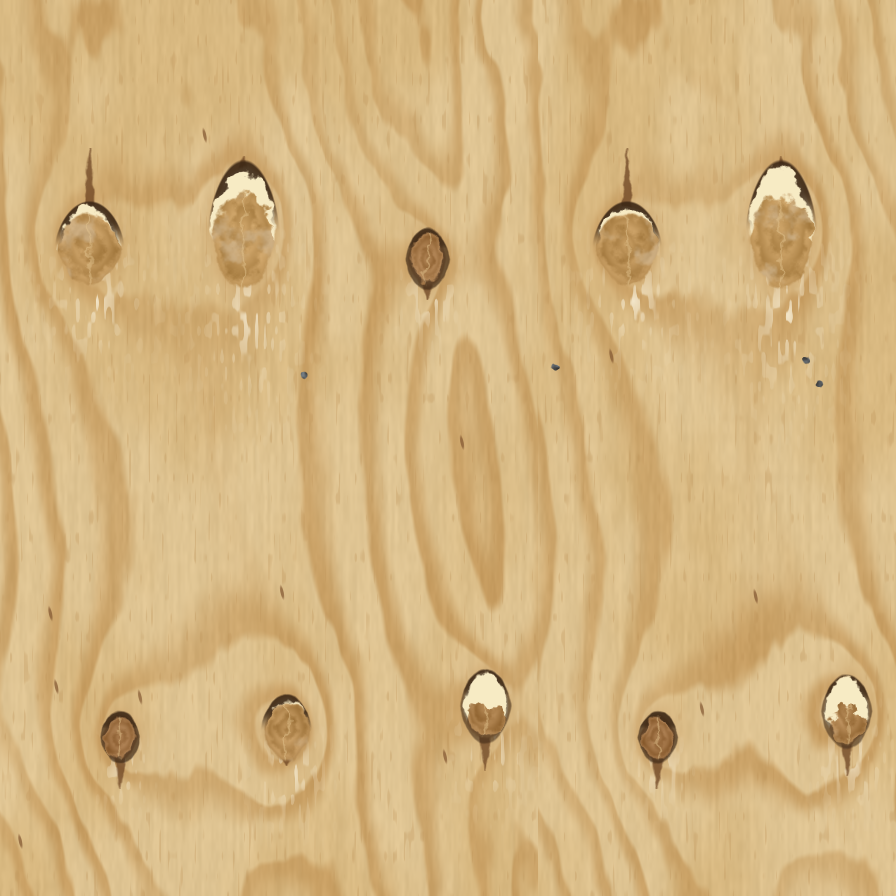
This texture is drawn by a Shadertoy shader. Its source:

```glsl
// Pine plywood face: growth rings are contour lines of a height field that folds
// around a vertical axis and rises at each knot. A panel of six knots repeats
// every 0.6 of the width; knots get putty, bark rims, split tails and resin flakes.

const float PANEL = 0.6;

// Knot centre (xy) and radii (zw) inside one panel
const vec4 KNOTS[6] = vec4[6](
    vec4(0.100, 0.727, 0.036, 0.045), vec4(0.272, 0.746, 0.037, 0.070),
    vec4(0.477, 0.711, 0.022, 0.031), vec4(0.134, 0.177, 0.020, 0.026),
    vec4(0.320, 0.186, 0.026, 0.036), vec4(0.542, 0.212, 0.026, 0.038));

// Putty amount, signed tail length, darkness of the heartwood
const vec3 STYLES[6] = vec3[6](
    vec3(0.24, 0.07, 0.25), vec3(0.50, 0.02, 0.20), vec3(0.0, -0.02, 0.8),
    vec3(0.0, -0.035, 0.9), vec3(0.20, -0.01, 0.35), vec3(0.95, -0.04, 0.6));

const vec2 NAILS[4] = vec2[4](
    vec2(0.340, 0.581), vec2(0.620, 0.590), vec2(0.899, 0.598), vec2(0.915, 0.572));

float hash(vec2 p) {
    vec3 q = fract(p.xyx * 0.1031);
    q += dot(q, q.yzx + 33.33);
    return fract((q.x + q.y) * q.z);
}

float noise(vec2 p) {
    vec2 i = floor(p), f = fract(p);
    f = f * f * (3.0 - 2.0 * f);
    return mix(mix(hash(i), hash(i + vec2(1, 0)), f.x),
               mix(hash(i + vec2(0, 1)), hash(i + vec2(1, 1)), f.x), f.y);
}

float fbm(vec2 p) {
    float sum = 0.0, amp = 0.5;
    for (int i = 0; i < 4; i++) {
        sum += amp * noise(p);
        p = p * 2.03 + 17.1;
        amp *= 0.5;
    }
    return sum;
}

float wrapX(float x) { return mod(x + 0.5 * PANEL, PANEL) - 0.5 * PANEL; }

// Offset from knot i; the fifth knot becomes a filled one in the second panel
vec2 knotOffset(int i, vec2 p, out vec4 knot, out vec3 style) {
    knot = KNOTS[i];
    style = STYLES[i];
    if (i == 4 && p.x > 0.62) {
        knot = vec4(0.345, 0.206, KNOTS[5].zw);
        style = STYLES[5];
    }
    return vec2(wrapX(p.x - knot.x), p.y - knot.y);
}

float ringHeight(vec2 p) {
    float axis = 0.535 - 0.12 * (p.y - 0.45);
    float fold = sin(3.14159 * wrapX(p.x - axis) / PANEL);
    float h = 0.19 * sqrt(fold * fold + 0.004);
    for (int i = 0; i < 6; i++) {
        vec4 knot; vec3 style;
        vec2 q = knotOffset(i, p, knot, style);
        h += 0.11 * exp(-length(q * vec2(1.0, 0.8)) / 0.055);
    }
    // Rings wander more towards the top and bottom
    float wander = 0.03 + 0.09 * smoothstep(0.15, 0.5, abs(p.y - 0.46));
    vec2 cell = vec2(mod(p.x, PANEL), p.y);
    h += wander * (fbm(vec2(wrapX(cell.x - 0.3) * 8.0, p.y * 4.0)) - 0.5);
    return h + 0.004 * (noise(p * vec2(110, 22)) - 0.5);
}

void drawKnot(inout vec3 col, int i, vec2 p) {
    vec4 knot; vec3 style;
    vec2 q = knotOffset(i, p, knot, style);
    vec2 n = q / knot.zw;
    if (length(n) > 5.0) return;
    float rough = fbm(p * 75.0) - 0.47;
    float e = length(n * vec2(1.0 + 0.15 * abs(n.y), 1.0)) + 0.22 * rough;
    float d = (e - 1.0) * knot.z;

    // Stained halo and pale resin flakes below
    col = mix(col, vec3(0.79, 0.62, 0.39), 0.5 * exp(-max(d, 0.0) / 0.010));
    float flakes = smoothstep(0.62, 0.78, noise(p * vec2(230, 65)))
                 * exp(-1.3 * length(n + vec2(-0.2, 1.4)));
    col = mix(col, vec3(0.95, 0.90, 0.79), flakes);

    // Split tail
    float t = (abs(q.y) - 0.85 * knot.w) / abs(style.y);
    float tail = 1.0 - smoothstep(-0.001, 0.002, abs(q.x + 0.006 * rough) - 0.006 * (1.0 - t));
    tail *= step(0.0, t) * step(t, 1.0) * step(0.0, q.y * style.y);
    col = mix(col, vec3(0.42, 0.26, 0.13), 0.75 * tail);

    // Heartwood with mottling, cloudy resin and a hairline crack
    vec3 heart = mix(vec3(0.77, 0.61, 0.36), vec3(0.60, 0.42, 0.25), style.z);
    heart += 0.20 * rough + 0.03 * sin(e * 16.0 + 5.0 * rough);
    float cloud = smoothstep(0.5, 0.72, fbm(p * 42.0 + 9.0)) * (1.0 - style.z);
    heart = mix(heart, vec3(0.84, 0.76, 0.64), 0.65 * cloud);
    heart = mix(heart, vec3(0.88, 0.76, 0.55), 0.5 * (1.0 - smoothstep(0.0, 0.002, abs(q.x + 0.02 * rough))));
    float fill = length(n + vec2(0.25 * rough, style.x)) + 0.9 * rough * style.x;
    float putty = smoothstep(0.98, 1.06, fill) * step(0.01, style.x);
    heart = mix(heart, vec3(0.97, 0.92, 0.77), putty);
    col = mix(col, heart, 1.0 - smoothstep(-0.002, 0.001, d));

    // Ragged bark rim, heaviest on top
    float cover = max(smoothstep(-0.1, 0.6, n.y), 0.75 * smoothstep(0.3, 0.7, style.z));
    float rim = 1.0 - smoothstep(0.0012, 0.0036, abs(d) - 0.008 * rough);
    col = mix(col, vec3(0.23, 0.15, 0.08), 0.9 * rim * cover);
}

void mainImage(out vec4 fragColor, in vec2 fragCoord) {
    vec2 p = fragCoord / iResolution.xy;

    // Pale earlywood, darker latewood bands with one sharp side
    vec3 col = mix(vec3(0.845, 0.72, 0.50), vec3(0.875, 0.77, 0.575), smoothstep(0.3, 0.65, fbm(p * vec2(9, 5))));
    float f = fract(ringHeight(p) / 0.045);
    float band = smoothstep(0.40, 0.80, f) * (1.0 - smoothstep(0.85, 0.97, f));
    band *= mix(0.4, 0.95, noise(p * vec2(11, 6) + 4.0));
    col = mix(col, vec3(0.77, 0.60, 0.36), band);

    // Vertical fibres and short pores
    col += 0.035 * (noise(p * vec2(260, 14)) - 0.5) + 0.025 * (noise(p * vec2(380, 90)) - 0.5);
    float pore = smoothstep(0.80, 0.95, noise(p * vec2(330, 45) + 31.0));
    col = mix(col, vec3(0.74, 0.57, 0.34), 0.3 * pore);

    // Sparse dark flecks
    vec2 id = floor(p * 11.0);
    vec2 fleck = (fract(p * 11.0) - 0.25 - 0.5 * vec2(hash(id), hash(id + 5.0))) / 11.0;
    fleck.x += 0.2 * fleck.y;
    float speck = 1.0 - smoothstep(0.6, 1.4, length(fleck / vec2(0.0018, 0.007)));
    col = mix(col, vec3(0.52, 0.35, 0.20), 0.75 * speck * step(0.91, hash(id + 40.0)));

    for (int i = 0; i < 6; i++) drawKnot(col, i, p);

    // Blue-grey nail heads
    for (int i = 0; i < 4; i++) {
        float r = length(p - NAILS[i]) + 0.003 * (noise(p * 300.0) - 0.5);
        col = mix(col, mix(vec3(0.18, 0.17, 0.16), vec3(0.48, 0.52, 0.55), noise(p * 260.0)), 1.0 - smoothstep(0.003, 0.005, r));
    }
    fragColor = vec4(clamp(col, 0.0, 1.0), 1.0);
}
```
